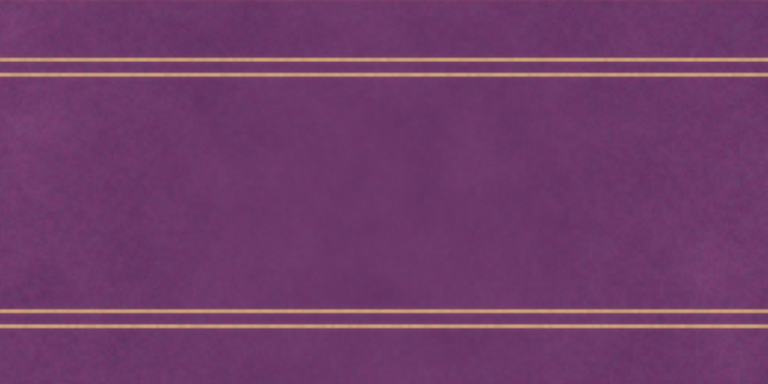
This texture is drawn by a WebGL 2 fragment shader. Its source:

```glsl
#version 300 es
precision highp float;
// Worn purple cloth with two pairs of soft gold stripes across it.

#define CLOTH vec3(0.422, 0.219, 0.411)
#define GOLD vec3(0.81, 0.64, 0.47)
#define PAIR_OFFSET 0.3275  // pair centre, from mid height
#define PAIR_GAP 0.0196     // stripe centre, from pair centre
#define STRIPE_HALF 0.0048
#define STRIPE_SOFT 0.0036
#define GRAIN 0.035
#define MOTTLE 0.045
#define WEAR 0.045

uniform vec2 u_resolution;
out vec4 fragColor;

float hash(vec2 cell) {
  vec3 h = fract(vec3(cell.xyx) * 0.1031);
  h += dot(h, h.yzx + 33.33);
  return fract((h.x + h.y) * h.z);
}

float valueNoise(vec2 p) {
  vec2 cell = floor(p);
  vec2 f = fract(p);
  f = f * f * (3.0 - 2.0 * f);
  float low = mix(hash(cell), hash(cell + vec2(1.0, 0.0)), f.x);
  float high = mix(hash(cell + vec2(0.0, 1.0)), hash(cell + vec2(1.0)), f.x);
  return mix(low, high, f.y);
}

float fbm(vec2 p) {
  float sum = 0.0;
  float weight = 0.5;
  for (int i = 0; i < 4; i++) {
    sum += weight * valueNoise(p);
    p = mat2(1.6, 1.2, -1.2, 1.6) * p + 17.3;
    weight *= 0.5;
  }
  return sum / 0.9375;
}

float patchGlow(vec2 p, vec2 centre, vec2 size) {
  vec2 d = (p - centre) / size;
  return exp(-dot(d, d));
}

void main() {
  vec2 p = gl_FragCoord.xy / u_resolution.y;
  float aspect = u_resolution.x / u_resolution.y;
  float pixel = 1.0 / u_resolution.y;

  // Cloth: broad mottling and fine grain, calmer in the middle
  vec2 fromCentre = p - vec2(0.5 * aspect, 0.45);
  float calm = exp(-dot(fromCentre, fromCentre) * 2.5);
  float mottle = fbm(p * 9.0 + 3.0) - 0.5;
  float grain = valueNoise(p * 130.0) + valueNoise(p * 61.0 + 40.0) - 1.0;
  float tint = valueNoise(p * 75.0 + 90.0) - 0.5;
  float texture_ = MOTTLE * mottle + GRAIN * grain * mix(0.8, 0.3, calm);
  vec3 colour = CLOTH + texture_ * vec3(1.0, 0.75, 0.8);
  colour += 0.035 * tint * mix(1.0, 0.5, calm) * vec3(1.0, -0.7, 0.1);

  // Worn patches, repeated by a half turn about the centre
  vec2 q = p.x < 0.5 * aspect ? p : vec2(aspect, 1.0) - p;
  float wear = patchGlow(q, vec2(0.12, 0.71), vec2(0.13, 0.10));
  wear += 0.8 * patchGlow(q, vec2(0.04, 0.93), vec2(0.10, 0.08));
  wear += 0.35 * patchGlow(q, vec2(0.0, 0.45), vec2(0.14, 0.25));
  colour += WEAR * wear * (0.25 + fbm(p * 22.0)) * vec3(1.0, 0.7, 0.75);

  // Faint warm hem along the top edge
  colour += vec3(0.05, 0.02, 0.0) * (1.0 - smoothstep(0.0, 0.007, 1.0 - p.y));

  // Gold stripes: fold both halves, then both stripes of a pair
  float stripeDist = abs(abs(abs(p.y - 0.4975) - PAIR_OFFSET) - PAIR_GAP);
  float soft = max(STRIPE_SOFT, 0.75 * pixel);
  float stripe = 1.0 - smoothstep(STRIPE_HALF - soft, STRIPE_HALF + soft, stripeDist);
  float fray = 0.90 + 0.16 * (valueNoise(vec2(p.x * 90.0, p.y * 40.0)) - 0.5);
  float halo = 0.07 * exp(-pow(stripeDist / 0.012, 2.0));
  colour = mix(colour, GOLD, clamp(stripe * fray + halo, 0.0, 1.0));

  fragColor = vec4(clamp(colour, 0.0, 1.0), 1.0);
}
```
